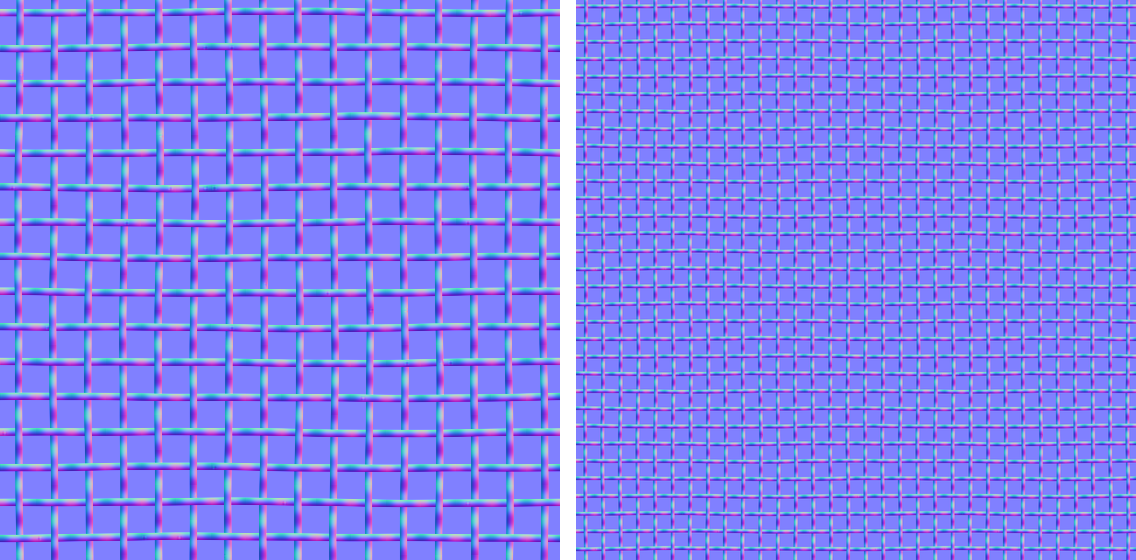
Left: one tile. Right: repeated 2 by 2.
A WebGL 2 fragment shader for this texture map:

```glsl
#version 300 es
precision highp float;
// Tangent-space normal map of a woven wire mesh, 16 by 16 wires, seamless.

uniform vec2 u_resolution;
out vec4 fragColor;

const float PI = 3.14159265;
const float WIRES = 16.0;

float hash(vec2 p) {
    return fract(sin(dot(p, vec2(127.1, 311.7))) * 43758.5453);
}

// Sideways drift of a wire; periodic along its length and across wire numbers.
float drift(float along, float id, float seed) {
    float a = 2.0 * PI * along / WIRES;
    float shared = 0.024 * sin(a + 2.0 * PI * id / WIRES + seed);
    float own = 0.011 * sin(2.0 * a + 2.0 * PI * hash(vec2(id, seed)));
    return shared + own + 0.004 * sin(5.0 * a + 2.0 * PI * hash(vec2(seed, id)));
}

// One family of wires: normal as (across, along, up), coverage in w.
vec4 wire(float across, float along, float seed, float side, float pixel) {
    float lane = floor(across);
    float id = mod(lane, WIRES);
    float d = across - lane - 0.5 - drift(along, id, seed);
    float radius = 0.102 + 0.004 * hash(vec2(id, seed + 4.0));
    float u = clamp(d / radius, -1.0, 1.0) * 0.88;
    float up = sqrt(1.0 - u * u);

    // Crimped over-under bend, with a little unevenness per span
    float bend = PI * (along - 0.5 + lane);
    float uneven = 0.85 + 0.3 * hash(vec2(id, mod(floor(along), WIRES)) + seed);
    float slope = side * 0.3 * uneven * (sin(bend) - 1.05 * sin(3.0 * bend));
    vec3 n = normalize(vec3(u * 1.12, slope * (0.45 + 0.55 * up), up * 0.78));
    return vec4(n, 1.0 - smoothstep(-0.6 * pixel, 0.6 * pixel, abs(d) - radius));
}

void main() {
    vec2 uv = gl_FragCoord.xy / u_resolution;
    float pixel = WIRES / min(u_resolution.x, u_resolution.y);
    vec2 p = uv * WIRES - vec2(0.04, 0.146);

    vec4 upright = wire(p.x, p.y, 1.7, -1.0, pixel);
    vec4 level = wire(p.y, p.x, 5.3, 1.0, pixel);
    level.xy = level.yx;

    // Plain weave: the wire on top alternates like a checkerboard
    float uprightOver = mod(floor(p.x) + floor(p.y), 2.0);
    vec4 under = mix(upright, level, uprightOver);
    vec4 over = mix(level, upright, uprightOver);
    vec3 normal = mix(vec3(0.0, 0.0, 1.0), under.xyz, under.w);
    normal = mix(normal, over.xyz, over.w);

    // Sparse faint nicks on the metal
    vec2 q = uv * 64.0;
    vec2 cell = floor(q);
    vec2 f = fract(q) - 0.5;
    float nick = step(0.983, hash(cell + 9.0)) * smoothstep(0.42, 0.1, length(f));
    vec2 dent = sin(f.yx * vec2(17.0, 13.0) + 6.0 * hash(cell));
    normal.xy += 0.22 * nick * dent * max(upright.w, level.w);

    // Encode; steep flanks lose a little extra blue
    vec3 color = normalize(normal) * 0.5 + 0.5;
    color.b -= 0.03 * (1.0 - smoothstep(0.85, 1.0, color.b));
    fragColor = vec4(color, 1.0);
}
```
